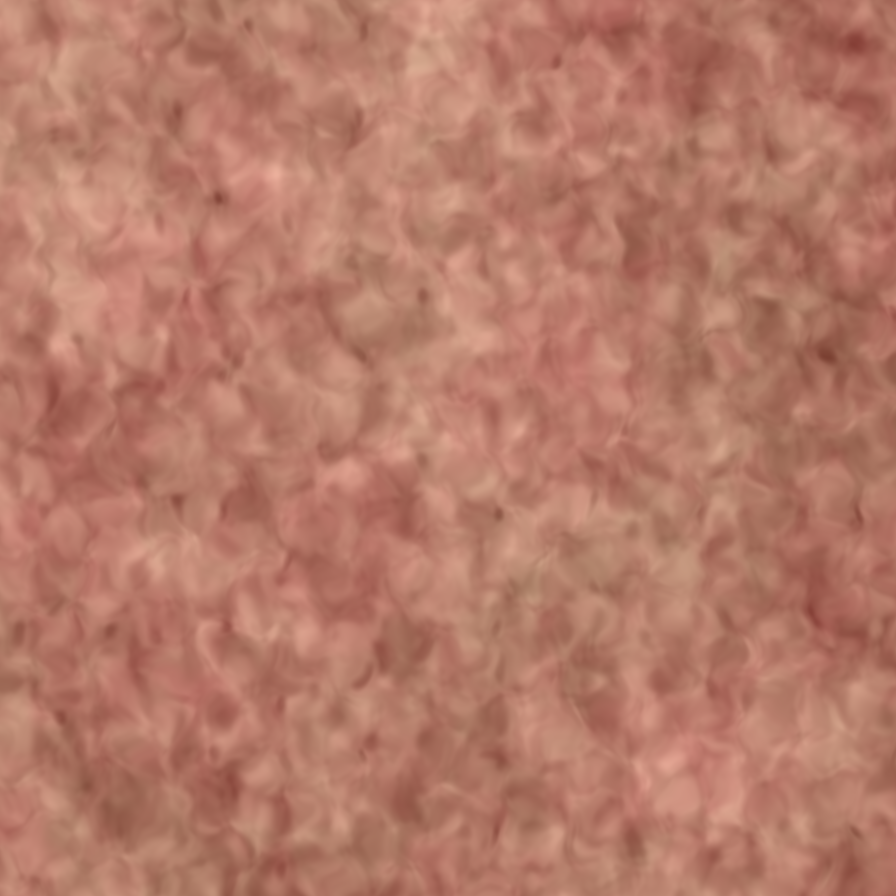
This texture is drawn by a Shadertoy shader. Its source:

```glsl
// Soft, mottled pink-brown skin with rounded pebbles, fine grain and dark pits.

const vec3 SKIN_COLOR = vec3(0.707, 0.475, 0.407);
const vec3 TONE_SPREAD = vec3(0.052, 0.056, 0.051);
const vec3 TAN_SHIFT = vec3(-0.012, 0.042, 0.014);

float hash(vec2 p) {
    return fract(sin(dot(p, vec2(127.1, 311.7))) * 43758.5453);
}

vec2 hash2(vec2 p) {
    return vec2(hash(p), hash(p + 57.3));
}

vec2 rotate(vec2 p, float angle) {
    float c = cos(angle), s = sin(angle);
    return vec2(c * p.x - s * p.y, s * p.x + c * p.y);
}

// Smooth value noise centred on zero.
float noise(vec2 p) {
    vec2 cell = floor(p), f = fract(p);
    vec2 w = f * f * f * (f * (f * 6.0 - 15.0) + 10.0);
    float low = mix(hash(cell), hash(cell + vec2(1, 0)), w.x);
    float high = mix(hash(cell + vec2(0, 1)), hash(cell + vec2(1, 1)), w.x);
    return mix(low, high, w.y) - 0.5;
}

// One noise layer, turned and shifted so that layers never share a grid.
float layer(vec2 p, float frequency, float angle) {
    return noise(rotate(p, angle) * frequency + angle * 19.0);
}

// Rounded bumps: soft distance to the nearest scattered centre.
float pebbles(vec2 p, float softness) {
    vec2 cell = floor(p);
    float sum = 0.0;
    for (int y = -1; y <= 1; y++) {
        for (int x = -1; x <= 1; x++) {
            vec2 neighbour = cell + vec2(x, y);
            float d = length(neighbour + hash2(neighbour) - p);
            sum += exp(-d / softness);
        }
    }
    return 0.42 + softness * log(sum);
}

// Sparse dark pits with soft edges.
float pits(vec2 p, float density) {
    vec2 cell = floor(p);
    vec2 center = 0.3 + 0.4 * hash2(cell + 11.0);
    vec2 offset = (fract(p) - center) * vec2(1.25, 0.9);
    float present = step(hash(cell + 83.0), density);
    return present * (1.0 - smoothstep(0.05, 0.32, length(offset)));
}

void mainImage(out vec4 fragColor, in vec2 fragCoord) {
    vec2 uv = fragCoord / iResolution.y;

    // Bend the coordinates so the bumps get irregular outlines.
    vec2 warp = vec2(layer(uv, 32.0, 0.7), layer(uv, 32.0, 2.1));
    vec2 p = (uv + 0.018 * warp) * vec2(1.1, 0.92);

    // Broad blotches, from a light upper left to a dark upper right.
    float tone = 1.5 * layer(uv, 3.5, 0.4);
    tone += 0.7 * (0.5 - uv.x) * smoothstep(0.1, 0.9, uv.y);

    // Clumps, pebbles and progressively finer grain.
    tone += 1.8 * layer(p, 11.0, 0.9);
    tone += 1.9 * pebbles(rotate(p, 0.5) * 25.0, 0.12);
    tone += 2.4 * layer(p, 29.0, 0.25);
    tone += 2.1 * layer(p, 54.0, 1.2);
    tone += 0.9 * layer(p, 105.0, 0.55);
    tone -= 1.5 * pits(p * 24.0, 0.06);

    // Drift between pink and tan, independent of the light.
    float tan_amount = 1.1 * layer(uv, 5.0, 1.7) + 0.8 * layer(p, 24.0, 2.6);
    tan_amount += 0.5 * layer(p, 50.0, 0.1);

    vec3 color = SKIN_COLOR + TONE_SPREAD * tone + TAN_SHIFT * tan_amount;
    fragColor = vec4(clamp(color, 0.0, 1.0), 1.0);
}
```
